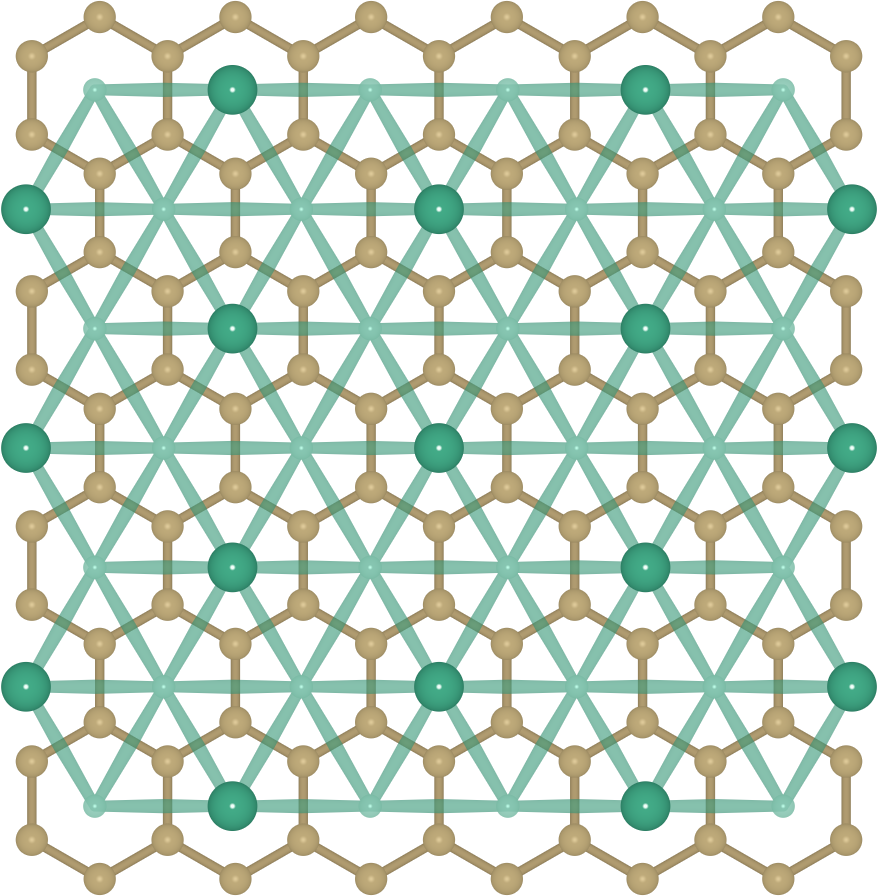
Write a WebGL 2 fragment shader that draws this pattern.

```glsl
#version 300 es
precision highp float;
// Ball-and-stick crystal: a tan honeycomb under a translucent teal triangular lattice.
uniform vec2 u_resolution;
out vec4 fragColor;

const vec2 HONEY = vec2(1.1633, 1.0075);  // dimer spacing, row spacing
const vec2 METAL = vec2(1.18, 1.0233);    // node spacing, row spacing

// x: distance to the segment, y: position along it from 0 to 1
vec2 segment(vec2 p, vec2 a, vec2 b) {
    vec2 ab = b - a;
    float t = clamp(dot(p - a, ab) / dot(ab, ab), 0.0, 1.0);
    return vec2(length(p - a - ab * t), t);
}

float cover(float d, float pixel) {
    return clamp(0.5 - d / pixel, 0.0, 1.0);
}

// Height of a unit sphere seen from above
float dome(float r) {
    return sqrt(max(0.0, 1.0 - r * r));
}

bool inMetal(vec2 a) {
    return abs(a.x) < 3.6 && abs(a.y) < 3.2;
}

// Nearest honeycomb rod (x) and atom (y)
vec2 honeycomb(vec2 p) {
    vec2 near = vec2(9.0);
    float row = round(p.y / HONEY.y);
    for (int j = -1; j <= 1; j++) {
        float m = row + float(j);
        if (abs(m) > 4.5) continue;
        float shift = 0.5 - 0.5 * mod(m, 2.0);
        float column = round(p.x / HONEY.x - shift);
        for (int i = -1; i <= 1; i++) {
            vec2 c = vec2(column + float(i) + shift, m) * HONEY;
            if (abs(c.x) > 3.55) continue;
            vec2 low = c - vec2(0.0, 0.336);
            vec2 high = c + vec2(0.0, 0.336);
            if (m < 3.5) near.y = min(near.y, length(p - high));
            if (m < -3.5) continue;
            near.y = min(near.y, length(p - low));
            if (m < 3.5) near.x = min(near.x, segment(p, low, high).x);
            for (float s = -1.0; s < 2.0; s += 2.0) {
                vec2 next = low + vec2(s * 0.5817, -0.3355);
                if (abs(next.x) < 3.55) near.x = min(near.x, segment(p, low, next).x);
            }
        }
    }
    return near;
}

// Nearest metal rod as a fraction of its width (x) and edge distance (y), node (z), ball (w)
vec4 metalLattice(vec2 p) {
    vec4 near = vec4(9.0);
    float row = round(p.y / METAL.y);
    for (int j = -1; j <= 1; j++) {
        float m = row + float(j);
        float shift = 0.5 * mod(m, 2.0);
        float column = round(p.x / METAL.x - shift);
        for (int i = -1; i <= 1; i++) {
            float k = column + float(i) + shift;
            vec2 a = vec2(k, m) * METAL;
            if (!inMetal(a)) continue;
            // Every third half step along a row carries a large ball
            float r = length(p - a);
            if (mod(round(2.0 * k) + 30.0, 3.0) < 0.5) near.w = min(near.w, r);
            else near.z = min(near.z, r);
            for (int d = 0; d < 3; d++) {
                vec2 b = a + METAL * (d == 0 ? vec2(1.0, 0.0) : vec2(float(d) - 1.5, 1.0));
                if (!inMetal(b)) continue;
                vec2 s = segment(p, a, b);
                float halfWidth = mix(0.046, 0.061, 1.0 - abs(2.0 * s.y - 1.0));
                near.x = min(near.x, s.x / halfWidth);
                near.y = min(near.y, s.x - halfWidth);
            }
        }
    }
    return near;
}

void main() {
    // The canvas is 7.68 units high, centred on a ball
    vec2 p = (gl_FragCoord.xy - 0.5 * u_resolution) * 7.68 / u_resolution.y;
    float pixel = 7.68 / u_resolution.y;
    vec3 color = vec3(1.0);

    // Tan rods and atoms
    vec2 tan2 = honeycomb(p);
    vec3 rod = mix(vec3(0.46, 0.40, 0.27), vec3(0.69, 0.61, 0.44), dome(tan2.x / 0.042));
    color = mix(color, rod, cover(tan2.x - 0.04, pixel));
    vec3 atom = mix(vec3(0.52, 0.46, 0.32), vec3(0.75, 0.67, 0.48), pow(dome(tan2.y / 0.14), 0.6));
    atom += 0.12 * smoothstep(0.04, 0.0, tan2.y);
    color = mix(color, atom, cover(tan2.y - 0.138, pixel));

    // Translucent teal rods and small nodes
    vec4 metal = metalLattice(p);
    vec3 teal = mix(vec3(0.19, 0.54, 0.43), vec3(0.26, 0.62, 0.50), dome(metal.x));
    color = mix(color, teal, 0.64 * cover(metal.y, pixel));
    vec3 node = mix(vec3(0.44, 0.70, 0.61), vec3(0.53, 0.78, 0.70), dome(metal.z / 0.105));
    node += 0.25 * smoothstep(0.025, 0.0, metal.z);
    color = mix(color, node, 0.85 * cover(metal.z - 0.1, pixel));

    // Large opaque balls with a small highlight
    vec3 ball = mix(vec3(0.11, 0.37, 0.29), vec3(0.26, 0.67, 0.53), pow(dome(metal.w / 0.22), 0.7));
    ball = mix(ball, vec3(0.95, 1.0, 0.98), smoothstep(0.032, 0.008, metal.w));
    color = mix(color, ball, cover(metal.w - 0.213, pixel));

    fragColor = vec4(color, 1.0);
}
```
